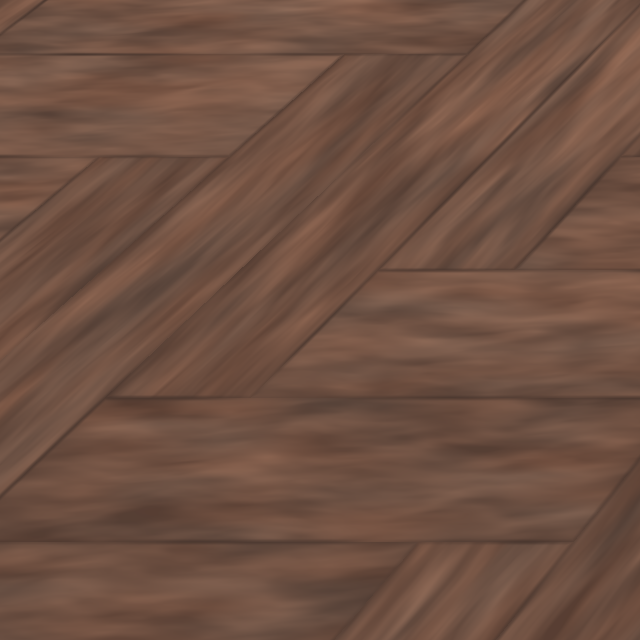
Give the GLSL for this texture, as a WebGL 2 fragment shader.

```glsl
#version 300 es
precision highp float;
// Herringbone floor of brown wooden planks, seen in slight perspective.
// The canvas is projected onto a unit grid, each grid cell is assigned to a
// plank four cells long, and smooth cellular noise is stretched into grain.

uniform vec2 u_resolution;
out vec4 fragColor;

const float PLANK_LENGTH = 4.0;
const vec3 DARK_WOOD = vec3(0.338, 0.246, 0.204);
const vec3 LIGHT_WOOD = vec3(0.555, 0.408, 0.332);
const vec3 SEAM_COLOR = vec3(0.275, 0.205, 0.175);
const vec3 WARM_SHIFT = vec3(0.030, -0.010, -0.025);

struct Plank {
  vec2 pos;       // x along the plank, y across it
  vec2 id;        // seed shared by the whole plank
  float edge;     // distance to the nearest border
};

vec3 hash3(vec2 p) {
  vec3 q = vec3(dot(p, vec2(127.1, 311.7)),
                dot(p, vec2(269.5, 183.3)),
                dot(p, vec2(419.2, 371.9)));
  return fract(sin(q) * 43758.55);
}

// Smooth cellular noise: random values blended around jittered points.
float cellNoise(vec2 p) {
  vec2 cell = floor(p);
  vec2 f = p - cell;
  float total = 0.0;
  float weights = 0.0;
  for (int j = -1; j <= 1; j++) {
    for (int i = -1; i <= 1; i++) {
      vec2 offset = vec2(i, j);
      vec3 h = hash3(cell + offset);
      vec2 d = offset + 0.2 + 0.6 * h.xy - f;
      float w = max(0.0, 1.0 - dot(d, d) / 1.44);
      w *= w;
      total += h.z * w;
      weights += w;
    }
  }
  return total / max(weights, 0.0001) - 0.5;
}

// Canvas to floor: one family of seams is level, the other meets far away.
vec2 projectFloor(vec2 p) {
  float depth = 1.0 - p.y + 2.859;
  float u = ((p.x - 3.841) / depth + 1.1875) / 0.0655;
  float v = 19.458 - 57.285 / depth;
  return vec2(u, v);
}

// Herringbone: four level cells, then four slanted ones, stepping each row.
Plank findPlank(vec2 floorPos) {
  vec2 cell = floor(floorPos);
  vec2 f = floorPos - cell;
  float step8 = mod(cell.x + cell.y - 5.0, 2.0 * PLANK_LENGTH);
  bool level = step8 < PLANK_LENGTH;
  float index = level ? step8 : step8 - PLANK_LENGTH;
  Plank k;
  k.pos = level ? vec2(index + f.x, f.y) : vec2(index + f.y, f.x);
  k.id = level ? vec2(cell.x - index, cell.y)
               : vec2(cell.x + 40.0, cell.y - index);
  vec2 border = min(k.pos, vec2(PLANK_LENGTH, 1.0) - k.pos);
  border *= level ? vec2(0.75, 1.0) : vec2(1.0, 0.75);
  k.edge = min(border.x, border.y);
  return k;
}

// Streaks from broad bands to fine fibres, gently bent along the plank.
float grainTone(vec2 pos, vec2 seed) {
  float bend = 0.018 * sin(pos.x * 2.3 + seed.x)
             + 0.010 * sin(pos.x * 6.1 + seed.y + pos.y * 5.0);
  vec2 q = vec2(pos.x, pos.y + bend);
  return 0.42 * cellNoise(q * vec2(1.1, 3.6) + seed)
       + 0.62 * cellNoise(q * vec2(2.2, 9.0) + seed * 1.7)
       + 0.46 * cellNoise(q * vec2(4.0, 19.0) + seed * 2.3)
       + 0.20 * cellNoise(q * vec2(7.0, 38.0) + seed * 3.1);
}

vec3 woodColor(Plank k, float brightness) {
  vec3 h = hash3(k.id);
  vec2 seed = 60.0 * h.xy;
  float tone = 0.49 + grainTone(k.pos, seed) + 0.12 * (h.z - 0.5) + brightness;
  float warmth = cellNoise(k.pos * vec2(1.8, 8.0) + seed.yx + 9.0);
  vec3 wood = mix(DARK_WOOD, LIGHT_WOOD, clamp(tone, 0.0, 1.05));
  return wood + WARM_SHIFT * warmth;
}

// Narrow soft joint with a faint wider shade, uneven along its length.
vec3 addSeam(vec3 color, Plank k, vec2 floorPos, float blur) {
  float wear = 0.40 + 0.8 * cellNoise(floorPos * 2.2);
  float joint = 1.0 - smoothstep(0.0, 0.022 + blur, k.edge);
  float shade = 0.17 * exp(-k.edge * 15.0);
  return mix(color, SEAM_COLOR, clamp(joint * wear + shade, 0.0, 1.0));
}

void main() {
  vec2 p = gl_FragCoord.xy / u_resolution;
  vec2 floorPos = projectFloor(p);
  float blur = 3.0 / u_resolution.y;
  Plank k = findPlank(floorPos);
  vec3 color = woodColor(k, 0.16 * (p.y - 0.45));
  fragColor = vec4(addSeam(color, k, floorPos, blur), 1.0);
}
```
